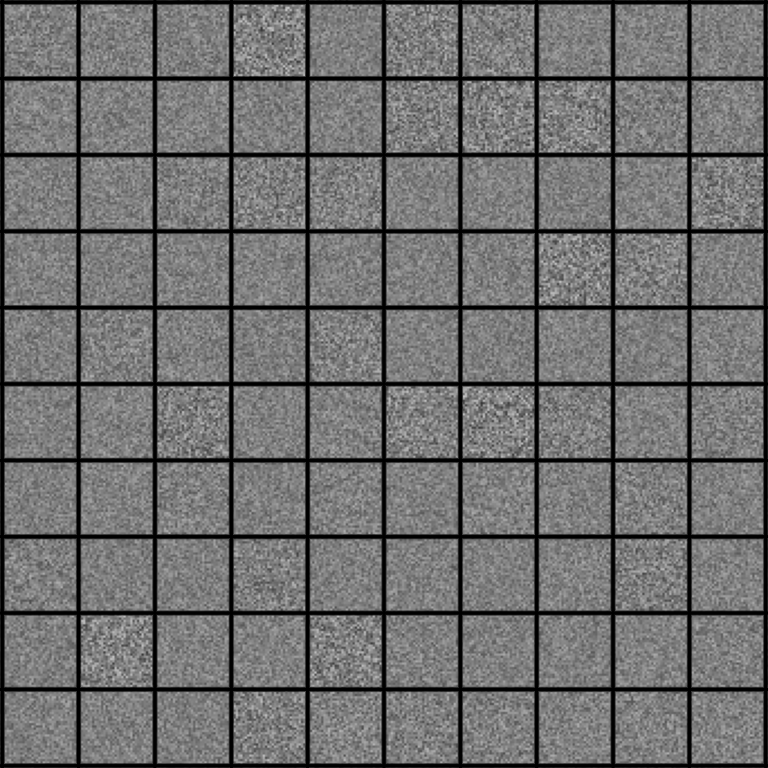
Give the GLSL for this pattern, as a Shadertoy shader.

```glsl
// A ten by ten sheet of square grey grain swatches, parted by thin black lines.
// Smoothly interpolated hashed grain fills the swatches; each swatch has its own
// contrast and a slight shift in brightness. Lines come from a repeated distance.

#define TILES 10.0          // swatches across and down
#define TILE_GRAINS 32.0    // grains along one side of a swatch
#define LINE_WIDTH 2.0      // black line width, in grains
#define LINE_SOFTNESS 0.55  // half width of the line's soft edge, in grains
#define GREY_LEVEL 0.5      // mean brightness of the grain
#define GRAIN_CONTRAST 0.2  // strength of the grain
#define CALM_TILE 0.86      // contrast factor of the quietest swatch
#define ROUGH_TILE 1.55     // contrast factor of the roughest swatch
#define TILE_SHIFT 0.012    // range of brightness between swatches

const vec3 LINE_COLOUR = vec3(0.0);

// Integer hash of a lattice point, in 0..1
float hash(ivec2 cell, uint seed) {
    uint h = uint(cell.x) * 1597334677u ^ uint(cell.y) * 3812015801u ^ seed * 2654435769u;
    h = (h ^ (h >> 16)) * 2146121005u;
    h = (h ^ (h >> 15)) * 2221713035u;
    h ^= h >> 16;
    return float(h >> 8) / 16777216.0;
}

// Sum of two hashes: triangular spread in -1..1
float grainAt(ivec2 cell) {
    return hash(cell, 1u) + hash(cell, 2u) - 1.0;
}

// Smooth interpolation between neighbouring grains
float grainNoise(vec2 p) {
    ivec2 cell = ivec2(floor(p));
    vec2 f = fract(p);
    f = f * f * (3.0 - 2.0 * f);
    float low = mix(grainAt(cell), grainAt(cell + ivec2(1, 0)), f.x);
    float high = mix(grainAt(cell + ivec2(0, 1)), grainAt(cell + ivec2(1, 1)), f.x);
    return mix(low, high, f.y);
}

void mainImage(out vec4 fragColor, in vec2 fragCoord) {
    // Canvas measured in grains, with a closing line on the far sides
    float pitch = TILE_GRAINS + LINE_WIDTH;
    float sheetSize = TILES * pitch + LINE_WIDTH;
    vec2 p = fragCoord / iResolution.xy * sheetSize;

    // Swatch index, and distance to the nearest line centre
    vec2 fromLine = p - 0.5 * LINE_WIDTH;
    ivec2 tile = ivec2(floor(fromLine / pitch));
    vec2 local = mod(fromLine, pitch);
    vec2 toLine = min(local, pitch - local);
    float lineDistance = min(toLine.x, toLine.y) - 0.5 * LINE_WIDTH;

    // Grain, with a few swatches rougher than the rest
    float roughness = mix(CALM_TILE, ROUGH_TILE, pow(hash(tile, 3u), 5.0));
    float shift = TILE_SHIFT * (hash(tile, 4u) - 0.5);
    float grey = GREY_LEVEL + shift + GRAIN_CONTRAST * roughness * grainNoise(p - 0.5);

    // Lines over the grain
    float pixel = sheetSize / min(iResolution.x, iResolution.y);
    float softness = max(LINE_SOFTNESS, 0.5 * pixel);
    float swatch = smoothstep(-softness, softness, lineDistance);
    fragColor = vec4(mix(LINE_COLOUR, vec3(grey), swatch), 1.0);
}
```
